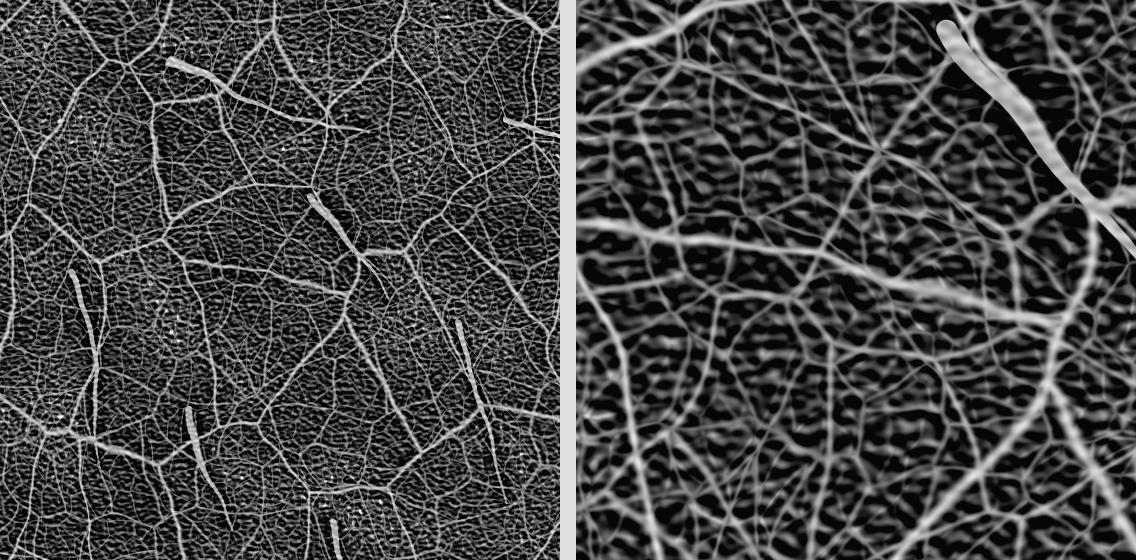
Left: the whole. Right: its middle third, enlarged.
A WebGL 1 fragment shader for this texture:

```glsl
precision highp float;
// Grey leaf skeleton: a hierarchy of warped Voronoi networks forms the veins,
// tapered strokes form the main ribs, and relief-lit gradient noise fills the
// cells. Dark halos beside each vein give the crisp, embossed contrast.
uniform vec2 u_resolution;

const float INK = 0.025;
const float CELL_TONE = 0.15;
const float RIB_TONE = 0.72;
const int RIB_COUNT = 7;

vec2 hash2(vec2 p) {
  vec3 q = fract(p.xyx * vec3(0.1031, 0.1030, 0.0973));
  q += dot(q, q.yzx + 33.33);
  return fract((q.xx + q.yz) * q.zy);
}

vec2 gradientAt(vec2 cell) {
  float angle = 6.2832 * hash2(cell + 71.0).x;
  return vec2(cos(angle), sin(angle));
}

float gradientNoise(vec2 p) {
  vec2 i = floor(p), f = fract(p);
  vec2 u = f * f * f * (f * (f * 6.0 - 15.0) + 10.0);
  vec2 e = vec2(1.0, 0.0);
  float low = mix(dot(gradientAt(i), f),
                  dot(gradientAt(i + e), f - e), u.x);
  float high = mix(dot(gradientAt(i + e.yx), f - e.yx),
                   dot(gradientAt(i + 1.0), f - 1.0), u.x);
  return mix(low, high, u.y);
}

vec2 warp(vec2 p, float scale, float amount) {
  return p + amount * vec2(gradientNoise(p * scale + 3.7),
                           gradientNoise(p * scale + 41.3));
}

// Distance to the nearest Voronoi border, in canvas units.
float borderDistance(vec2 p, float density, float seed) {
  p = p * density + seed;
  vec2 i = floor(p), f = fract(p);
  vec2 nearCell = vec2(0.0), nearOffset = vec2(0.0);
  float best = 8.0;
  for (int y = -1; y <= 1; y++) {
    for (int x = -1; x <= 1; x++) {
      vec2 cell = vec2(float(x), float(y));
      vec2 offset = cell + hash2(i + cell) - f;
      float d = dot(offset, offset);
      if (d < best) { best = d; nearCell = cell; nearOffset = offset; }
    }
  }
  float border = 8.0;
  for (int y = -2; y <= 2; y++) {
    for (int x = -2; x <= 2; x++) {
      vec2 cell = nearCell + vec2(float(x), float(y));
      vec2 offset = cell + hash2(i + cell) - f;
      vec2 span = offset - nearOffset;
      if (dot(span, span) > 0.0001)
        border = min(border, dot(0.5 * (offset + nearOffset), normalize(span)));
    }
  }
  return border / density;
}

float ridge(float d, float width) {
  return exp(-d * d / (width * width));
}

// Signed distance to a stroke that thins toward its far end.
float taperedStroke(vec2 p, vec2 start, vec2 along, float width) {
  float t = clamp(dot(p - start, along) / dot(along, along), 0.0, 1.0);
  return length(p - start - along * t) - width * mix(1.0, 0.25, t);
}

// Main ribs lie flat near the top and hang steeply lower down.
float ribDistance(vec2 p) {
  float d = 8.0;
  for (int k = 0; k < RIB_COUNT; k++) {
    float n = float(k);
    vec2 rnd = hash2(vec2(n, 17.0));
    vec2 start = vec2((n + rnd.x) / float(RIB_COUNT), fract(n * 0.381 + 0.52));
    float angle = mix(-1.35, -0.35, smoothstep(0.55, 0.85, start.y));
    vec2 along = (0.22 + 0.18 * rnd.y) * vec2(cos(angle), sin(angle));
    d = min(d, taperedStroke(p, start, along, 0.0068));
  }
  return d;
}

// Slope of fine bumps lit from above.
float relief(vec2 p) {
  vec2 q = p * vec2(105.0, 140.0);
  return gradientNoise(q) - gradientNoise(q + vec2(0.15, 0.55));
}

void main() {
  vec2 uv = gl_FragCoord.xy / u_resolution.y;
  float pixel = 1.0 / u_resolution.y;
  vec2 p = warp(warp(uv, 4.0, 0.045), 17.0, 0.010);
  vec2 q = warp(p, 55.0, 0.0035);
  float patchy = gradientNoise(uv * 6.0 + 9.0);

  // Vein networks, from coarse to fine
  float coarse = borderDistance(p * vec2(1.15, 0.9), 4.3, 5.0);
  float medium = borderDistance(p, 10.5, 23.0);
  float small = borderDistance(q, 24.0, 57.0);
  float tiny = borderDistance(q, 56.0, 91.0);
  float rib = ribDistance(p);
  float swell = smoothstep(-0.3, 0.4, gradientNoise(uv * 3.5 + 20.0));
  float coarseWidth = mix(0.0026, 0.0046, swell);

  float grain = relief(uv);
  float tone = CELL_TONE + 0.08 * patchy + 0.60 * grain;
  tone += 0.27 * ridge(tiny, 0.0016) * (0.9 + patchy);
  float speckle = smoothstep(0.25, 0.5, gradientNoise(uv * 80.0));
  tone += 0.45 * speckle * smoothstep(0.0, 0.35, patchy);

  // Shadow halos, then bright vein crests
  tone -= 0.10 * ridge(small, 0.006) + 0.13 * ridge(medium, 0.009);
  tone -= 0.16 * ridge(coarse, 0.014) + 0.28 * ridge(max(rib, 0.0), 0.012);
  tone = mix(tone, 0.53 + 0.25 * grain, 0.85 * ridge(small, 0.0019));
  tone = mix(tone, 0.65 + 0.25 * grain, 0.92 * ridge(medium, 0.0024));
  tone = mix(tone, 0.77 + 0.20 * grain, ridge(coarse, coarseWidth));
  float ribMask = 1.0 - smoothstep(-pixel, pixel, rib);
  tone = mix(tone, RIB_TONE + 0.25 * grain + 0.08 * patchy, ribMask);

  gl_FragColor = vec4(vec3(clamp(tone, INK, 0.95)), 1.0);
}
```
